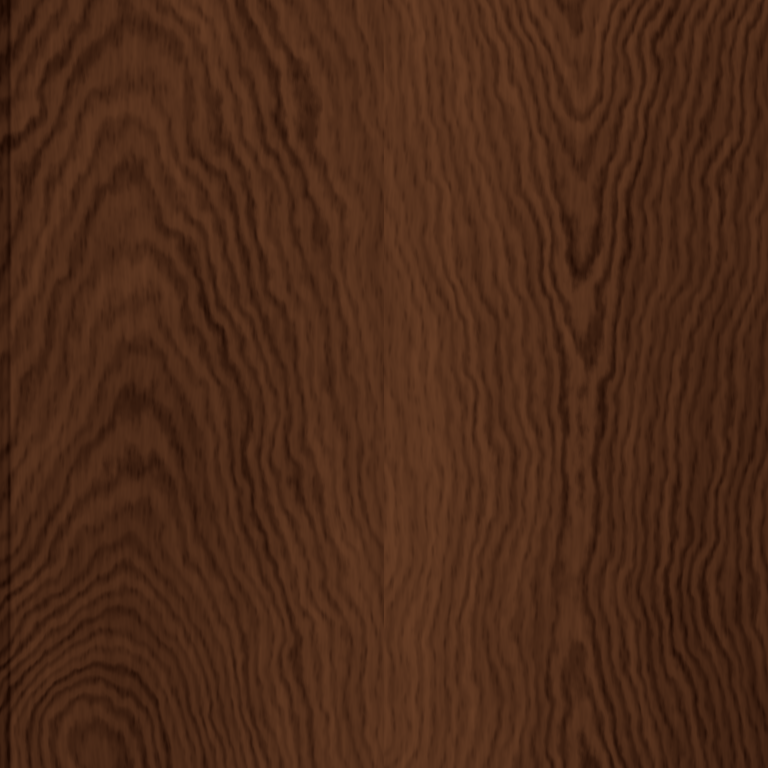
A WebGL 2 fragment shader for this texture:

```glsl
#version 300 es
precision highp float;
// Two dark oak boards with arched growth rings, fine pores and a soft seam.

uniform vec2 u_resolution;
out vec4 fragColor;

vec2 hash2(vec2 p) {
    return fract(sin(vec2(dot(p, vec2(127.1, 311.7)), dot(p, vec2(269.5, 183.3)))) * 43758.5);
}

// Layered sines, turned and doubled at every octave
float waves(vec2 p) {
    float sum = 0.0, amp = 0.5;
    for (int i = 0; i < 5; i++) {
        sum += amp * sin(p.x + 1.3 * sin(p.y));
        p = mat2(1.6, 1.2, -1.2, 1.6) * p + 1.7;
        amp *= 0.55;
    }
    return sum;
}

// Cellular noise: distance to the nearest scattered point
float cells(vec2 p) {
    vec2 id = floor(p), f = p - id;
    float nearest = 2.0;
    for (int j = -1; j <= 1; j++) {
        for (int i = -1; i <= 1; i++) {
            vec2 o = vec2(i, j);
            nearest = min(nearest, length(o + hash2(id + o) - f));
        }
    }
    return nearest;
}

// Left board: stacked arches that steepen towards the seam, and a low whorl
float archRings(vec2 p) {
    float d = p.x - 0.19 + 0.022 * waves(vec2(p.x * 5.0, p.y * 9.0));
    d *= d < 0.0 ? 0.7 : 1.0;
    float flank = smoothstep(0.05, 0.35, abs(d));
    vec2 w = p - vec2(0.09, 0.04);
    return 14.0 * p.y + 46.0 * sqrt(d * d + 0.0016) - 7.0 * (p.y - 0.5) * flank
        - 7.0 * exp(-40.0 * dot(w, w));
}

// Right board: a saddle, opening upwards above the waist and downwards below
float saddleRings(vec2 p) {
    float d = p.x - 0.745 + 0.028 * waves(vec2(p.x * 4.0 + 2.0, p.y * 7.0));
    float h = p.y - 0.33;
    return 54.0 * sqrt(d * d + 0.0004) - 13.0 * h * h + 20.0;
}

void main() {
    vec2 p = gl_FragCoord.xy / u_resolution;
    float px = 1.0 / u_resolution.x;
    float right = smoothstep(0.5 - px, 0.5 + px, p.x);

    // Growth rings with a ragged edge
    float phase = p.x < 0.5 ? archRings(p) : saddleRings(p);
    phase += 0.38 * waves(p * vec2(38.0, 22.0)) + 0.10 * waves(p * vec2(190.0, 60.0) + 5.0);
    float r = fract(phase);
    float ring = smoothstep(0.12, 0.6, r) * (1.0 - smoothstep(0.6, 0.97, r));
    float strength = mix(0.2, 0.5, hash2(vec2(floor(phase), right)).x);
    strength *= 1.0 + 0.4 * waves(p * vec2(14.0, 9.0) + 3.0);
    strength *= 1.0 - 0.5 * exp(-pow((p.x - 0.5) / 0.1, 2.0));

    // Broad light and shade
    float tone = 0.55 + 0.28 * exp(-pow((p.x - 0.5) / 0.27, 2.0)) + 0.1 * (p.y - 0.4);
    tone += 0.12 * waves(p * vec2(9.0, 3.0) + 1.0) + 0.06 * sin(phase * 1.9);
    tone -= ring * strength;

    // Long fibres and short dark pores
    vec2 grain = p + vec2(0.006 * waves(p * vec2(6.0, 8.0)), 0.0);
    tone += 0.16 * (cells(grain * vec2(90.0, 7.0)) - 0.5);
    tone += 0.12 * (cells(grain * vec2(210.0, 26.0) + 31.0) - 0.5);
    float pore = 1.0 - smoothstep(0.05, 0.4, cells(grain * vec2(130.0, 30.0) + 70.0));
    tone -= 0.13 * pore * (0.4 + ring);

    // Shade beside the seam and the groove at the left edge
    tone -= 0.16 * (1.0 - right) * exp((p.x - 0.5) / 0.025);
    tone -= 0.2 * (1.0 - smoothstep(0.008, 0.014, p.x));
    tone -= 0.4 * exp(-pow((p.x - 0.012) / 0.0025, 2.0));

    vec3 color = mix(vec3(0.18, 0.085, 0.04), vec3(0.40, 0.24, 0.145), clamp(tone, -0.3, 1.1));
    fragColor = vec4(color, 1.0);
}
```
